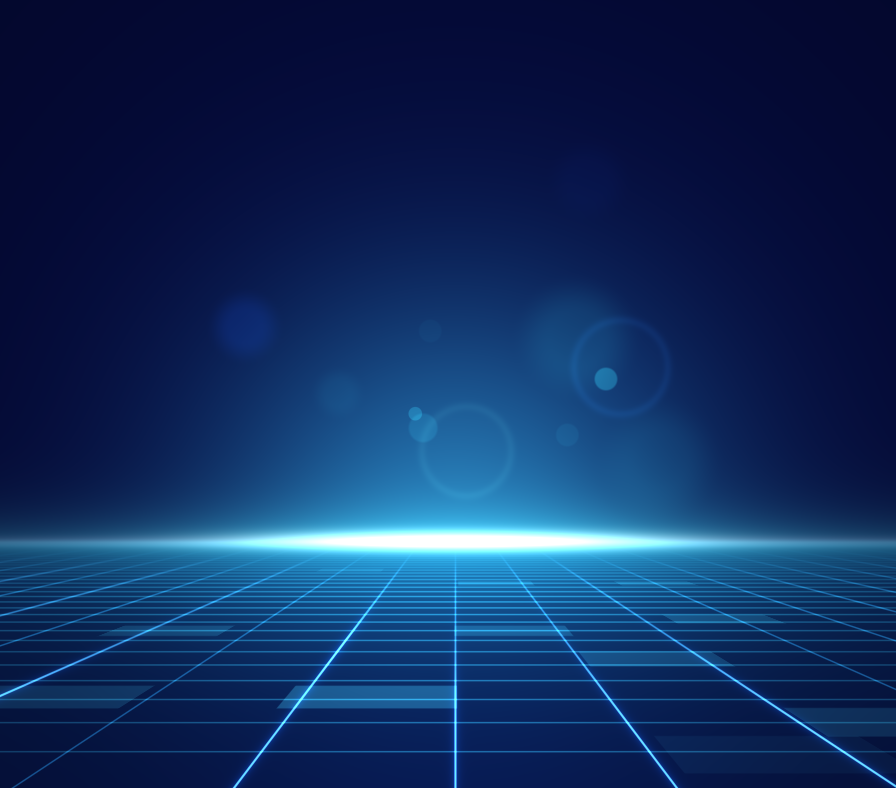
Give the GLSL for this background, as a Shadertoy shader.

```glsl
const float HORIZON = 0.312;
const float VANISH_Y = 0.3713;
const float CENTER_X = 0.578;

float gauss(vec2 d, vec2 spread) {
    d /= spread;
    return exp(-dot(d, d));
}

float stroke(float dist, float halfWidth, float pixel) {
    return 1.0 - smoothstep(halfWidth - 0.5 * pixel, halfWidth + pixel, dist);
}

float nearestLine(float x) {
    return abs(fract(x + 0.5) - 0.5);
}

// Soft discs: x, y, radius, strength
vec3 lensDiscs(vec2 p) {
    const vec4 discs[10] = vec4[10](
        vec4(0.311, 0.586, 0.042, 0.16), vec4(0.429, 0.501, 0.030, 0.06),
        vec4(0.546, 0.580, 0.015, 0.04), vec4(0.527, 0.475, 0.009, 0.26),
        vec4(0.537, 0.457, 0.019, 0.13), vec4(0.769, 0.519, 0.015, 0.36),
        vec4(0.732, 0.571, 0.070, 0.13), vec4(0.720, 0.448, 0.015, 0.07),
        vec4(0.836, 0.416, 0.070, 0.08), vec4(0.747, 0.771, 0.047, 0.04));
    vec3 light = vec3(0.0);
    for (int i = 0; i < 10; i++) {
        vec4 disc = discs[i];
        float soft = disc.z > 0.025 ? 0.55 : 0.15;
        float shape = 1.0 - smoothstep(1.0 - soft, 1.0 + soft * 0.4, length(p - disc.xy) / disc.z);
        bool blue = disc.x < 0.4 || disc.y > 0.7;
        vec3 tint = blue ? vec3(0.05, 0.22, 0.65) : vec3(0.12, 0.55, 0.50);
        light += tint * shape * disc.w;
    }
    return light;
}

float lensRing(vec2 p, vec2 center, float radius) {
    float d = length(p - center) - radius;
    return exp(-d * d / 0.00003) + 0.25 * smoothstep(0.004, -0.004, d);
}

// Lit cells, centred at column and row
float floorTiles(vec2 grid, vec2 blur) {
    const vec2 cells[11] = vec2[11](
        vec2(-0.55, 3.15), vec2(-2.65, 3.15), vec2(0.55, 8.0), vec2(-2.8, 8.0),
        vec2(1.6, 5.45), vec2(2.85, 9.4), vec2(2.6, 2.05), vec2(1.65, 0.95),
        vec2(0.6, 16.0), vec2(3.0, 16.0), vec2(-1.85, 20.0));
    float sum = 0.0;
    for (int i = 0; i < 11; i++) {
        vec2 d = abs(grid - cells[i]);
        vec2 inside = 1.0 - smoothstep(vec2(0.56) - blur, vec2(0.56) + blur, d);
        float strength = i == 0 ? 0.9 : (i == 7 ? 0.2 : 0.6);
        sum += inside.x * inside.y * strength;
    }
    return sum;
}

vec3 skyColor(vec2 p) {
    vec2 d = p - vec2(CENTER_X, HORIZON);
    vec3 col = mix(vec3(0.012, 0.025, 0.16), vec3(0.022, 0.055, 0.29), gauss(d, vec2(0.6, 0.7)));
    col += vec3(0.12, 0.41, 0.41) * gauss(d, vec2(0.30, 0.30));
    col += lensDiscs(p);
    col += vec3(0.022, 0.04, 0.03) * lensRing(p, vec2(0.592, 0.4275), 0.057);
    col += vec3(0.01, 0.035, 0.06) * lensRing(p, vec2(0.788, 0.534), 0.060);
    return col;
}

vec3 floorColor(vec2 p, float pixel) {
    float depth = HORIZON - p.y;
    float height = max(VANISH_Y - p.y, 0.05);
    float z = VANISH_Y / height;
    vec2 grid = vec2((p.x - CENTER_X) * z / 0.281, (z - 1.0) / 0.146 + 0.03);
    float side = gauss(vec2(p.x - CENTER_X, 0.0), vec2(0.40, 1.0));
    vec3 col = mix(vec3(0.015, 0.05, 0.20), vec3(0.022, 0.08, 0.30), side);
    col += vec3(0.11, 0.50, 0.54) * exp(-depth * 9.5) * mix(0.20, 1.0, side);

    // Tiles and cross lines
    float fade = smoothstep(0.005, 0.08, depth);
    vec2 blur = pixel * vec2(z / 0.281, z / height / 0.146);
    col += vec3(0.10, 0.29, 0.29) * floorTiles(grid, blur) * mix(0.55, 0.85, side) * fade;
    float rowDist = nearestLine(grid.y) * 0.146 * height / z;
    col += vec3(0.09, 0.32, 0.34) * stroke(rowDist, 0.0006, pixel) * fade * mix(0.5, 1.0, side);

    // Rays toward the vanishing point
    float id = floor(grid.x + 0.5);
    float rayDist = nearestLine(grid.x) * 0.281 / z / length(vec2(1.0, 0.757 * id));
    float bright = id < 0.0 ? mod(id, 2.0) : step(id, 2.0);
    float flare = id == -1.0 ? exp(-pow((p.y - 0.18) / 0.045, 2.0)) : 0.0;
    float gain = bright * (smoothstep(0.08, 0.24, depth) * 0.8 + 0.15) + flare * 0.8;
    col += vec3(0.07, 0.26, 0.34) * stroke(rayDist, 0.0006, pixel) * fade;
    col += vec3(0.32, 0.48, 0.48) * stroke(rayDist, 0.0011, pixel) * gain * fade;
    col += vec3(0.03, 0.25, 0.65) * exp(-rayDist / 0.004) * gain * fade * 0.5;
    return col;
}

void mainImage(out vec4 fragColor, in vec2 fragCoord) {
    vec2 p = fragCoord / iResolution.y;
    float pixel = 1.0 / iResolution.y;
    vec2 d = p - vec2(CENTER_X, HORIZON);
    vec3 col = mix(floorColor(p, pixel), skyColor(p), smoothstep(-0.006, 0.006, d.y));

    // Horizon glow and white core
    float reach = gauss(vec2(d.x, 0.0), vec2(0.38, 1.0));
    float falloff = exp(-abs(d.y) / (d.y > 0.0 ? 0.032 : 0.018));
    col += vec3(0.17, 0.50, 0.42) * falloff * mix(0.42, 1.0, reach);
    col += vec3(0.18, 0.10, 0.12) * gauss(d, vec2(0.75, 0.007));
    col += vec3(0.95, 0.75, 0.55) * gauss(d - vec2(0.0, 0.001), vec2(0.23, 0.012));
    fragColor = vec4(clamp(col, 0.0, 1.0), 1.0);
}
```
